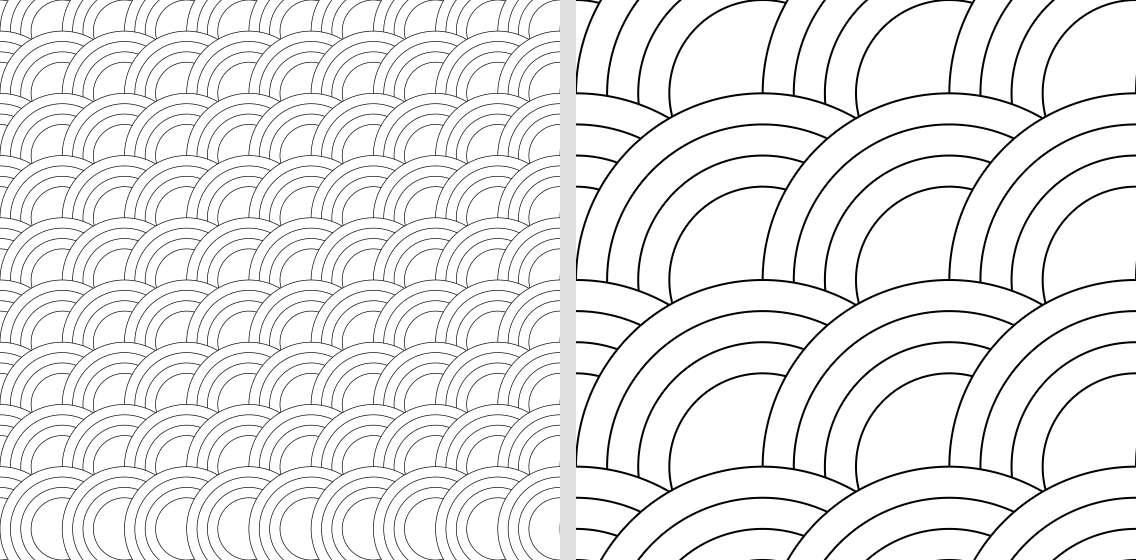
Left, the full canvas; right, a detail of the centre.
Give the GLSL for this pattern, as a three.js fragment shader.

```glsl
varying vec2 vUv;

const float REPEATS = 9.0;
const float RING_COUNT = 4.0;
const float RING_GAP = 1.0 / 6.0;
const float LINE_WIDTH = 0.0108;
const vec3 PAPER = vec3(1.0);
const vec3 INK = vec3(0.0);

// Share of a pixel-wide window that a stroke covers
float strokeCoverage(float dist, float width, float pixel) {
  float halfWidth = 0.5 * width;
  float halfPixel = 0.5 * pixel;
  float overlap = min(dist + halfPixel, halfWidth) - max(dist - halfPixel, -halfWidth);
  return clamp(overlap / pixel, 0.0, 1.0);
}

float diskCoverage(float radius, float pixel) {
  return clamp(0.5 + (1.0 - radius) / pixel, 0.0, 1.0);
}

// Distance to the nearest concentric ring, counted inward from radius 1
float ringDistance(float radius, float gap, float count) {
  float inset = 1.0 - radius;
  float ring = clamp(floor(inset / gap + 0.5), 0.0, count - 1.0);
  return abs(inset - ring * gap);
}

// Opaque disk with inked rings, laid over what is beneath
vec3 paintScale(vec3 beneath, vec2 offset, float pixel) {
  float radius = length(offset);
  float dist = ringDistance(radius, RING_GAP, RING_COUNT);
  vec3 color = mix(beneath, PAPER, diskCoverage(radius, pixel));
  return mix(color, INK, strokeCoverage(dist, LINE_WIDTH, pixel));
}

void main() {
  vec2 position = vUv * REPEATS - vec2(0.0, 0.5);
  float pixel = fwidth(vUv.x) * REPEATS;
  vec2 cell = floor(position);
  vec3 color = PAPER;

  // Lower rows cover higher ones; right disks cover left ones
  for (int row = 0; row < 4; row++) {
    for (int column = 0; column < 4; column++) {
      vec2 center = cell + vec2(float(column) - 1.0, 2.0 - float(row));
      // The bottom row stays whole
      if (center.y > -0.5) {
        color = paintScale(color, position - center, pixel);
      }
    }
  }

  gl_FragColor = vec4(color, 1.0);
}
```
